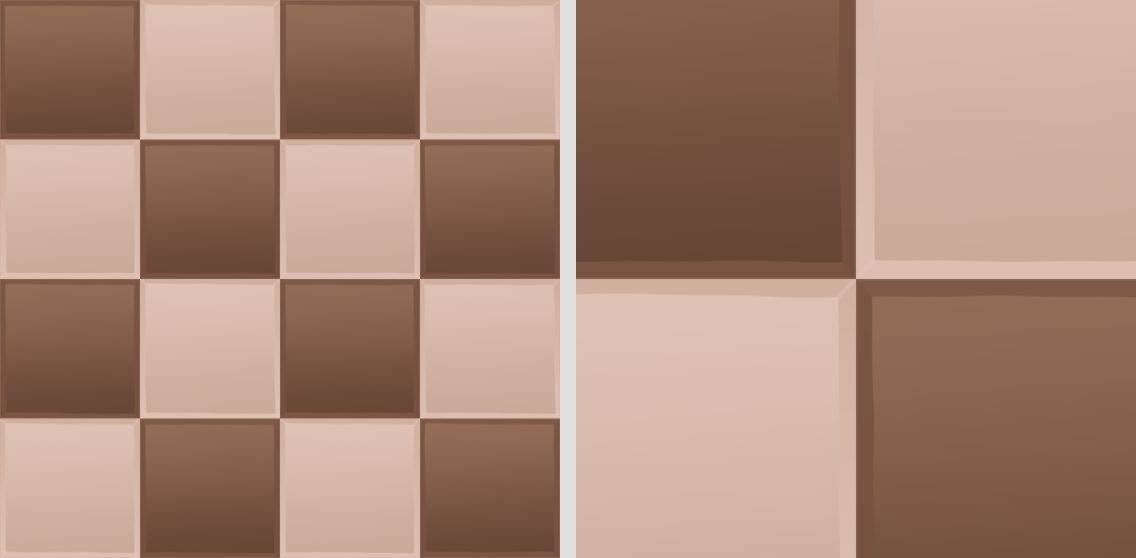
Left, the full canvas; right, a detail of the centre.
A Shadertoy shader for this pattern:

```glsl
const float TILES = 4.0;           // tiles across and down
const float BEVEL = 0.044;         // bevel width, in tiles
const float BEVEL_TAPER = 0.014;   // how far a bevel narrows along its side
const float BEVEL_WOBBLE = 0.0025; // unevenness of the inner edge
const float TILT = 0.06;           // slant of the face shading
const float RIPPLE = 0.014;        // soft banding in the face shading
const float TINT = 0.008;          // brightness change between tiles
const float JOINT = 0.004;         // half width of the joint, in tiles
const float JOINT_MIX = 0.22;
const float MITRE_MIX = 0.35;
const float PI = 3.14159265;

const vec3 LIGHT_TOP = vec3(0.870, 0.760, 0.712);
const vec3 LIGHT_BOTTOM = vec3(0.792, 0.664, 0.598);
const vec3 LIGHT_BEVEL_TOP = vec3(0.820, 0.688, 0.624);
const vec3 LIGHT_BEVEL_BOTTOM = vec3(0.866, 0.752, 0.700);
const vec3 DARK_TOP = vec3(0.582, 0.428, 0.342);
const vec3 DARK_BOTTOM = vec3(0.408, 0.276, 0.214);
const vec3 DARK_BEVEL_TOP = vec3(0.498, 0.350, 0.274);
const vec3 DARK_BEVEL_BOTTOM = vec3(0.484, 0.330, 0.262);
const vec3 JOINT_COLOUR = vec3(0.76, 0.64, 0.57);

vec4 hash4(vec2 cell) {
    float n = dot(cell, vec2(12.7, 31.1));
    return fract(sin(n + vec4(1.3, 4.7, 8.1, 2.9)) * 437.58);
}

// Layered sines, in the range -1 to 1
float waves(float x, float phase) {
    return 0.6 * sin(9.0 * x + phase) + 0.4 * sin(23.0 * x + 2.3 * phase);
}

// Signed checkerboard with edges one pixel wide: 1 light, -1 dark
float checker(vec2 p, vec2 pixel) {
    vec2 s = clamp(sin(PI * p) / (PI * 0.5 * pixel), -1.0, 1.0);
    return s.x * s.y;
}

void mainImage(out vec4 fragColor, in vec2 fragCoord) {
    vec2 p = fragCoord / iResolution.xy * TILES;
    vec2 pixel = TILES / iResolution.xy;
    vec2 cell = mod(floor(p), TILES);
    vec2 t = fract(p);
    vec4 h = hash4(cell);
    float light = 0.5 + 0.5 * checker(p, pixel);

    // Bevel widths: x left or right, y bottom or top
    vec2 farSide = step(0.5, t);
    vec2 phase = 6.0 * mix(h.xy, h.zw, farSide);
    vec2 along = mix(t.yx, 1.0 - t.yx, farSide);
    vec2 width = BEVEL - BEVEL_TAPER * along * mix(h.xy, h.zw, farSide);
    width += BEVEL_WOBBLE * vec2(waves(t.y, phase.x), waves(t.x, phase.y));

    // Edge distances, where 1 is the inner edge of the bevel
    vec2 edge = min(t, 1.0 - t);
    vec2 q = edge / width;
    vec2 inner = smoothstep(-pixel, pixel, edge - width);
    float face = inner.x * inner.y;
    float soft = max(pixel.x, pixel.y) / BEVEL;
    float isSide = smoothstep(-soft, soft, q.y - q.x);

    // Face shading, darker towards the bottom
    float shade = t.y + TILT * (0.5 - t.x) + RIPPLE * waves(t.y + 0.12 * t.x, 6.0 * h.x);
    shade = mix(shade, smoothstep(0.0, 1.0, shade), 0.55);
    shade = clamp(shade, 0.0, 1.0);
    vec3 lightFace = mix(LIGHT_BOTTOM, LIGHT_TOP, shade);
    vec3 darkFace = mix(DARK_BOTTOM, DARK_TOP, shade);

    // Bevels blend from top to bottom colour along the sides
    float rise = mix(farSide.y, t.y, isSide);
    vec3 lightBevel = mix(LIGHT_BEVEL_BOTTOM, LIGHT_BEVEL_TOP, rise);
    vec3 darkBevel = mix(DARK_BEVEL_BOTTOM, DARK_BEVEL_TOP, rise);
    darkBevel *= 1.0 - 0.04 * isSide;

    // Pale mitre lines in the corners of light tiles
    float mitre = 1.0 - smoothstep(0.1, 0.1 + 2.0 * soft, abs(q.x - q.y));
    lightBevel = mix(lightBevel, LIGHT_TOP * 1.03, MITRE_MIX * mitre);

    vec3 colour = mix(mix(darkBevel, lightBevel, light), mix(darkFace, lightFace, light), face);
    colour += TINT * (h.w - 0.5);

    // Hairline joints
    vec2 joint = 1.0 - smoothstep(vec2(0.0), JOINT + pixel, edge);
    colour = mix(colour, JOINT_COLOUR, JOINT_MIX * max(joint.x, joint.y));

    fragColor = vec4(colour, 1.0);
}
```
